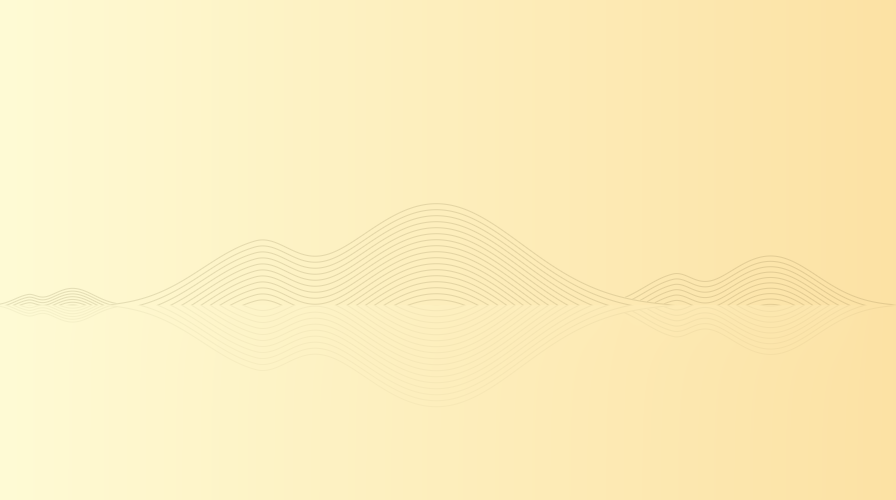
A Shadertoy shader for this background:

```glsl
// Bell curve with a separate width on each side
float bump(float x, float leftWidth, float rightWidth) {
    float t = x / (x < 0.0 ? leftWidth : rightWidth);
    return exp(-0.5 * t * t);
}

// Twin-peaked hill: tall summit at zero, lower shoulder to its left
float ridge(float x) {
    float summit = 0.1155 * bump(x, 0.0957, 0.0957);
    float shoulder = 0.0615 * bump(x + 0.2018, 0.065, 0.039);
    return max(summit + shoulder - 0.0022, 0.0);
}

// Stacked copies of one curve, each a step lower than the last
float contourLines(float height, float slope, float y, float spacing, float pixel) {
    float depth = height - y;
    float level = max(round(depth / spacing), 0.0);
    float dist = abs(depth - level * spacing) / sqrt(1.0 + slope * slope);
    return clamp((0.0006 - dist) / pixel + 0.5, 0.0, 1.0);
}

void mainImage(out vec4 fragColor, in vec2 fragCoord) {
    // Canvas width is one unit
    vec2 p = fragCoord / iResolution.x;
    float pixel = 1.0 / iResolution.x;

    // Warm gradient from left to right
    vec3 cream = vec3(0.996, 0.982, 0.833);
    vec3 apricot = vec3(0.988, 0.884, 0.642);
    vec3 color = mix(cream, apricot, p.x);

    // Water mirrors everything about the horizon
    float altitude = p.y - 0.2174;
    float y = abs(altitude);
    float above = smoothstep(-0.5 * pixel, 0.5 * pixel, altitude);

    // Hills from front to back: centre, width, height, line spacing
    vec4 hills[3] = vec4[3](
        vec4(0.487, 1.00, 1.000, 0.0067),
        vec4(0.860, 0.54, 0.485, 0.0060),
        vec4(0.081, 0.247, 0.166, 0.0031));
    float ink = 0.0;
    float skyline = 0.0;
    for (int i = 0; i < 3; i++) {
        vec4 hill = hills[i];
        float x = (p.x - hill.x) / hill.y;
        float height = hill.z * ridge(x);
        float slope = hill.z / hill.y * (ridge(x + 0.001) - ridge(x - 0.001)) / 0.002;
        float visible = smoothstep(0.0, 0.001, height);
        visible *= skyline > 0.0 ? smoothstep(-pixel, pixel, y - skyline) : 1.0;
        ink = max(ink, visible * contourLines(height, slope, y, hill.w, pixel));
        skyline = max(skyline, height);
    }

    // Lines are faint in the reflection
    float reflection = 0.38 * exp(-4.0 * y);
    vec3 lineColor = color * vec3(0.84, 0.83, 0.79);
    color = mix(color, lineColor, 0.62 * ink * mix(reflection, 1.0, above));

    // Pale sheen just under the horizon
    float sheen = (1.0 - above) * exp(-y / 0.03) * smoothstep(0.0, 0.02, skyline);
    color = mix(color, cream, 0.12 * sheen);

    fragColor = vec4(color, 1.0);
}
```
